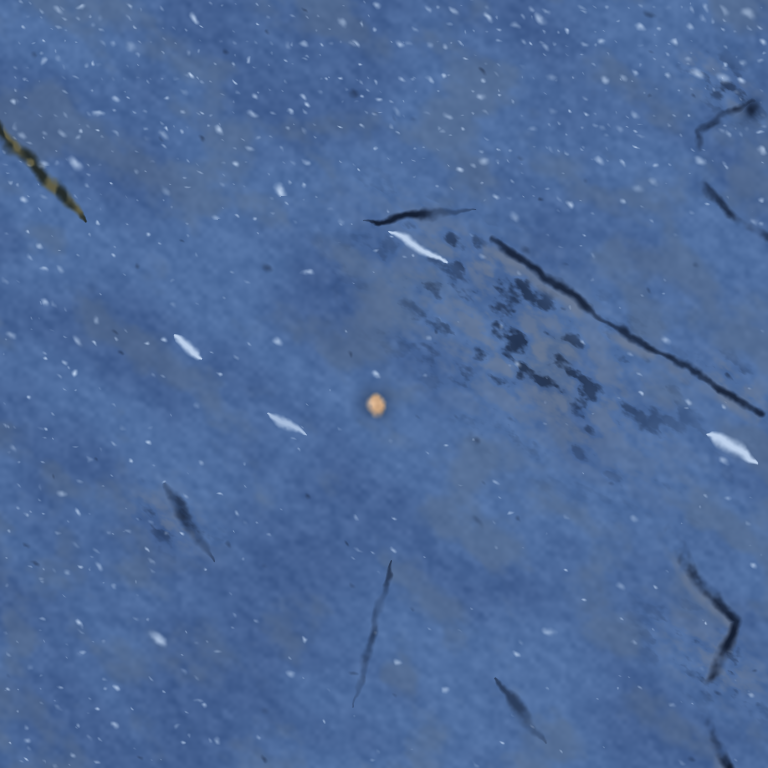
Reproduce this texture procedurally as a Shadertoy shader.

```glsl
const vec3 DEEP_BLUE = vec3(0.264, 0.373, 0.563);
const vec3 LIGHT_BLUE = vec3(0.315, 0.437, 0.630);
const vec3 DUST = vec3(0.36, 0.43, 0.53);
const vec3 WORN_GREY = vec3(0.43, 0.48, 0.57);
const vec3 CRACK_DARK = vec3(0.08, 0.12, 0.20);
const vec3 GLINT = vec3(0.74, 0.82, 0.93);
const vec3 TWIG_DARK = vec3(0.14, 0.17, 0.17);
const vec3 TWIG_OLIVE = vec3(0.38, 0.37, 0.28);
const vec3 PEBBLE = vec3(0.82, 0.67, 0.53);
const vec2 SLOPE = vec2(0.82, -0.57);   // direction of wear
const float GRAIN_AMOUNT = 0.085;
const float WARP_AMOUNT = 0.016;

float hash(vec2 p) { return fract(sin(dot(p, vec2(127.1, 311.7))) * 43758.55); }

float noise(vec2 p) {
    vec2 i = floor(p), f = fract(p);
    f = f * f * (3.0 - 2.0 * f);
    return mix(mix(hash(i), hash(i + vec2(1, 0)), f.x),
               mix(hash(i + vec2(0, 1)), hash(i + vec2(1, 1)), f.x), f.y);
}

float fbm(vec2 p) {
    float sum = 0.0, amp = 0.53;
    for (int i = 0; i < 4; i++, amp *= 0.5) {
        sum += amp * noise(p);
        p = mat2(1.6, 1.2, -1.2, 1.6) * p + 7.3;
    }
    return sum;
}

// Coordinates along and across the wear direction
vec2 alongSlope(vec2 p) { return vec2(dot(p, SLOPE), dot(p, vec2(-SLOPE.y, SLOPE.x))); }

float blob(vec2 p, vec2 centre, vec2 radius) {
    vec2 d = alongSlope(p - centre) / radius;
    return exp(-dot(d, d));
}

// Soft line; taper 1 narrows both ends to points
float stroke(vec2 p, vec2 a, vec2 b, float width, float taper) {
    vec2 d = b - a;
    float t = clamp(dot(p - a, d) / dot(d, d), 0.0, 1.0);
    width *= mix(1.0, 0.2 + 3.2 * t * (1.0 - t), taper);
    return 1.0 - smoothstep(0.1 * width, width, length(p - a - d * t));
}

float crack(vec2 p, vec2 path[5], float width) {
    float cover = 0.0;
    for (int i = 0; i < 4; i++) cover = max(cover, stroke(p, path[i], path[i + 1], width, 0.0));
    return cover;
}

// One jittered fleck per cell, stretched along the slope
float flecks(vec2 p, float cells, float density, float seed) {
    vec2 g = p * cells, id = floor(g) + seed;
    float size = hash(id + 31.7);
    float radius = mix(0.16, 0.36, size * size);
    vec2 d = alongSlope(fract(g) - 0.35 - 0.3 * vec2(hash(id), hash(id + 17.3)));
    float shape = 1.0 - smoothstep(0.0, radius, length(d / vec2(1.2, 0.75)));
    return shape * step(hash(id + 53.1), density) * mix(0.25, 1.0, hash(id + 71.9));
}

void mainImage(out vec4 fragColor, in vec2 fragCoord) {
    vec2 p = fragCoord / iResolution.xy;
    vec2 s = alongSlope(p);
    vec2 q = p + WARP_AMOUNT * (vec2(fbm(p * 34.0), fbm(p * 34.0 + 40.0)) - 0.5);

    // Painted ground with mottling, dust and grain
    vec3 color = mix(DEEP_BLUE, LIGHT_BLUE, smoothstep(0.25, 0.7, fbm(s * vec2(6.0, 11.0) + 3.0)));
    float grain = 0.6 * noise(s * vec2(65.0, 110.0)) + 0.4 * noise(p * 150.0) - 0.5;
    color += GRAIN_AMOUNT * grain;
    color = mix(color, DUST, 0.42 * smoothstep(0.47, 0.72, fbm(s * vec2(14.0, 20.0) + 20.0)));

    // Worn patches
    float worn = blob(q, vec2(0.69, 0.54), vec2(0.20, 0.085));
    worn = max(worn, blob(q, vec2(0.65, 0.64), vec2(0.15, 0.03)));
    worn = max(worn, 0.8 * blob(q, vec2(0.96, 0.50), vec2(0.06, 0.02)));
    worn = max(worn, 0.8 * blob(q, vec2(0.94, 0.89), vec2(0.06, 0.03)));
    worn = max(worn, 0.8 * blob(q, vec2(0.93, 0.14), vec2(0.09, 0.04)));
    worn = max(worn, 0.8 * blob(q, vec2(0.22, 0.325), vec2(0.06, 0.03)));
    float chips = fbm(s * vec2(34.0, 60.0) + 11.0);
    color = mix(color, WORN_GREY, 0.7 * worn * smoothstep(0.42, 0.68, chips));
    color = mix(color, CRACK_DARK, 0.7 * worn * smoothstep(0.43, 0.24, chips));

    // Scattered glints, denser toward the top
    float density = 0.07 + 0.28 * smoothstep(0.66, 0.85, p.y) + 0.10 * smoothstep(0.45, 0.0, p.x);
    float glints = max(0.8 * flecks(q, 44.0, density, 5.0), flecks(q, 26.0, 0.4 * density, 90.0));
    glints = max(glints, 0.4 * flecks(q, 64.0, density, 160.0));
    color = mix(color, GLINT, glints);
    color = mix(color, CRACK_DARK, 0.4 * flecks(q, 36.0, 0.07, 230.0));

    // Cracks with a pale lower lip, broken and uneven in width
    vec2 ridge[5] = vec2[5](vec2(0.64, 0.69), vec2(0.72, 0.635), vec2(0.82, 0.56),
                            vec2(0.90, 0.52), vec2(0.99, 0.46));
    vec2 upper[5] = vec2[5](vec2(0.98, 0.87), vec2(0.91, 0.83), vec2(0.915, 0.76),
                            vec2(0.95, 0.72), vec2(1.01, 0.69));
    vec2 lower[5] = vec2[5](vec2(0.87, 0.31), vec2(0.905, 0.25), vec2(0.96, 0.19),
                            vec2(0.91, 0.08), vec2(0.95, -0.01));
    vec2 lip = q + vec2(0.006, 0.009);
    float gaps = smoothstep(0.3, 0.65, fbm(p * 24.0 + 60.0));
    float pale = max(crack(lip, ridge, 0.011), crack(lip, lower, 0.013));
    color = mix(color, WORN_GREY, 0.7 * pale * gaps);
    float dark = 0.9 * crack(q, ridge, 0.004 + 0.005 * gaps) * (0.6 + 0.4 * gaps);
    dark = max(dark, gaps * max(0.8 * crack(q, upper, 0.008), crack(q, lower, 0.011)));
    float faint = stroke(q, vec2(0.475, 0.712), vec2(0.62, 0.73), 0.009, 1.0);
    faint = max(faint, 0.6 * stroke(q, vec2(0.51, 0.27), vec2(0.46, 0.08), 0.009, 1.0));
    faint = max(faint, 0.8 * stroke(q, vec2(0.215, 0.37), vec2(0.278, 0.27), 0.012, 1.0));
    faint = max(faint, 0.6 * stroke(q, vec2(0.64, 0.12), vec2(0.71, 0.03), 0.013, 1.0));
    dark = max(dark, faint * (0.35 + 0.65 * gaps));
    dark = max(dark, 0.9 * blob(q, vec2(0.977, 0.86), vec2(0.010, 0.014)));
    color = mix(color, CRACK_DARK, dark);

    // Long bright slivers
    float sliver = stroke(q, vec2(0.505, 0.70), vec2(0.58, 0.658), 0.009, 1.0);
    sliver = max(sliver, stroke(q, vec2(0.232, 0.56), vec2(0.264, 0.528), 0.010, 1.0));
    sliver = max(sliver, 0.8 * stroke(q, vec2(0.345, 0.462), vec2(0.398, 0.434), 0.009, 1.0));
    sliver = max(sliver, stroke(q, vec2(0.92, 0.436), vec2(0.982, 0.398), 0.013, 1.0));
    color = mix(color, GLINT, sliver);

    // Twig at the left and a lone pebble
    float twig = stroke(q, vec2(-0.02, 0.85), vec2(0.06, 0.77), 0.014, 0.6);
    twig = max(twig, stroke(q, vec2(0.04, 0.79), vec2(0.112, 0.715), 0.013, 1.0));
    color = mix(color, mix(TWIG_DARK, TWIG_OLIVE, smoothstep(0.3, 0.8, noise(q * 85.0))), twig);
    color = mix(color, CRACK_DARK, 0.5 * blob(p, vec2(0.488, 0.474), vec2(0.020)));
    vec2 facet = abs(q - vec2(0.490, 0.472)) / vec2(0.85, 1.15);
    float stone = 1.0 - smoothstep(0.005, 0.016, length(facet));
    fragColor = vec4(clamp(mix(color, PEBBLE + 0.3 * grain, stone), 0.0, 1.0), 1.0);
}
```
